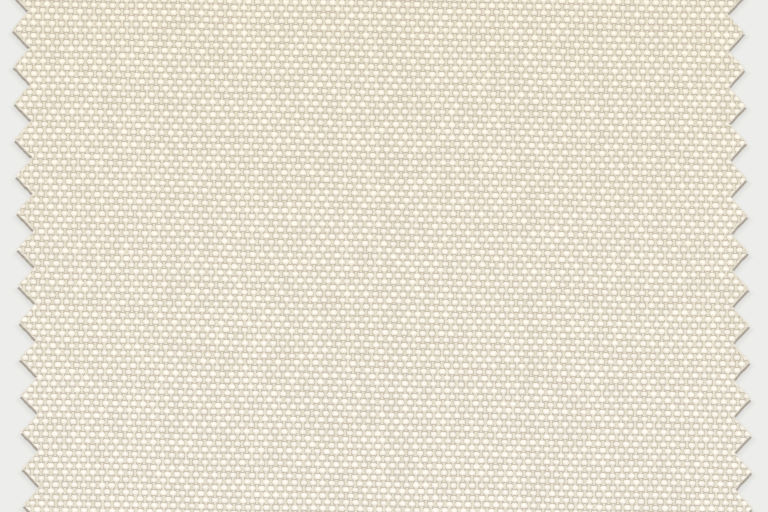
Write a Shadertoy shader that draws this texture.

```glsl
#define DOTS_PER_ROW 82.0
#define ROWS 81.0
#define ROW_SLOPE 0.018
#define TEETH 14.0
#define TOOTH_DEPTH 0.033
#define WOBBLE 0.06
#define WEAR 0.03
#define GAP vec3(0.80, 0.768, 0.708)
#define WARP vec3(0.89, 0.87, 0.80)
#define WEFT_EDGE vec3(0.91, 0.89, 0.845)
#define WEFT_CORE vec3(0.985, 0.972, 0.932)
#define PAPER vec3(0.93, 0.93, 0.92)

float hash(vec2 p) {
    return fract(sin(dot(p, vec2(127.1, 311.7))) * 4375.85);
}

float layeredSines(vec2 p) {
    return (sin(p.x + 1.7 * sin(p.y * 0.6)) + 0.6 * sin(p.y * 2.3 - p.x * 1.4)
            + 0.4 * sin(p.x * 4.1 + p.y * 3.2)) * 0.5;
}

// 0 at a tooth tip, 1 at a notch
float tooth(float y, float phase) {
    return 2.0 * abs(fract(y * TEETH + phase) - 0.5);
}

// Positive inside the cloth, whose sides lean slightly
float clothDistance(vec2 p, float aspect) {
    float rough = 0.0008 * layeredSines(p * 190.0);
    float left = mix(0.045, 0.022, p.y) + TOOTH_DEPTH * tooth(p.y, 0.30);
    float right = aspect - mix(0.030, 0.046, p.y) - TOOTH_DEPTH * tooth(p.y, 0.38);
    return 0.73 * min(p.x - left, right - p.x) + rough;
}

// Plain weave: light weft floats staggered over beige warp threads
vec3 weave(vec2 p, float aspect, float px) {
    p += vec2(0.018 * (p.y - 0.5), ROW_SLOPE * p.x);
    vec2 g = p * vec2(2.0 * DOTS_PER_ROW / aspect, ROWS);
    g += WOBBLE * vec2(layeredSines(p.yx * 23.0), layeredSines(p * 17.0));
    float row = floor(g.y);
    float shifted = 0.5 * (g.x + mod(row, 2.0));
    float dotId = floor(shifted);
    vec2 q = vec2(2.0 * fract(shifted) - 1.0, fract(g.y) - 0.5);
    float soft = 0.5 * ROWS * px;

    // Warp crossings lie between the floats
    float fromWarp = 1.0 - abs(q.x);
    float warpMask = 1.0 - smoothstep(0.20 - soft * 0.5, 0.30 + soft * 0.5, fromWarp);
    float warpTint = hash(vec2(floor(g.x + 0.5), 3.0)) - 0.5;
    vec3 col = mix(GAP, WARP + WEAR * warpTint, warpMask);

    // Rounded floats, each a little different in size and tone
    float vary = hash(vec2(dotId, row)) - 0.5;
    vec2 size = vec2(0.71, 0.41) * (1.0 + 0.10 * vary);
    vec2 e = q / size;
    float r = pow(dot(pow(abs(e), vec2(2.4)), vec2(1.0)), 1.0 / 2.4);
    float dotMask = 1.0 - smoothstep(1.0 - soft, 1.0 + soft, r);
    float core = 1.0 - smoothstep(0.30, 1.0, length(e - vec2(0.0, 0.10)));
    vec3 weft = mix(WEFT_EDGE, WEFT_CORE, core) + WEAR * vary;
    return mix(col, weft, dotMask);
}

void mainImage(out vec4 fragColor, in vec2 fragCoord) {
    float px = 1.0 / iResolution.y;
    float aspect = iResolution.x * px;
    vec2 p = fragCoord * px;

    // Paper with a soft and a tight shadow below the teeth
    vec3 col = PAPER;
    float soft = smoothstep(-0.012, 0.006, clothDistance(p + vec2(0.0, 0.010), aspect));
    float tight = smoothstep(-px, px, clothDistance(p + vec2(0.0, 0.006), aspect));
    col *= 1.0 - 0.07 * soft;
    col = mix(col, vec3(0.60, 0.55, 0.49), 0.75 * tight);

    // Cloth, warmer toward the top, with a pale cut rim
    float d = clothDistance(p, aspect);
    vec3 cloth = weave(p, aspect, px);
    cloth *= mix(vec3(1.015, 1.01, 1.015), vec3(1.01, 1.0, 0.98), p.y);
    cloth = mix(WEFT_EDGE, cloth, smoothstep(0.0, 0.004, d));
    col = mix(col, cloth, smoothstep(-px, px, d));

    fragColor = vec4(clamp(col, 0.0, 1.0), 1.0);
}
```
